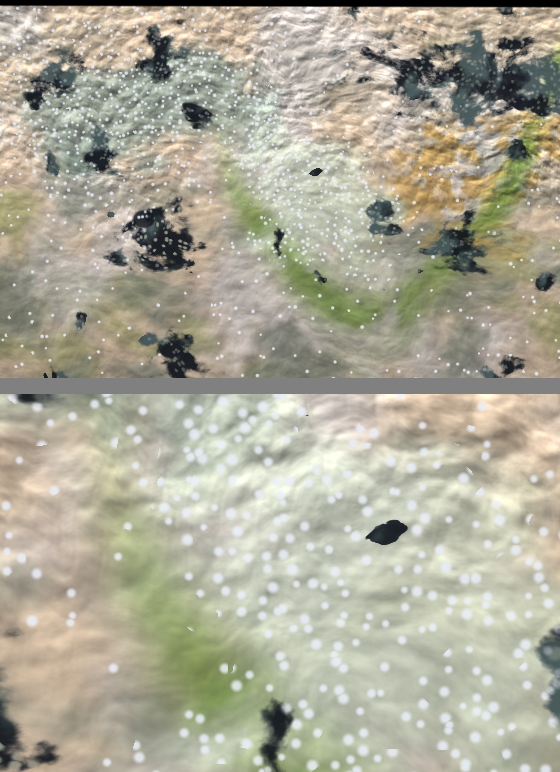
Top, the full canvas; bottom, a detail of the centre.
Write a WebGL 1 fragment shader that draws this texture.

```glsl
precision highp float;
uniform vec2 u_resolution;

#define INK vec3(0.06, 0.08, 0.11)
#define SLATE vec3(0.26, 0.33, 0.34)
#define MOSS vec3(0.48, 0.50, 0.45)
#define OLIVE vec3(0.64, 0.62, 0.46)
#define SAND vec3(0.77, 0.69, 0.60)
#define FOAM vec3(0.78, 0.77, 0.78)
#define OCHRE vec3(0.62, 0.49, 0.26)
#define ALGAE vec3(0.42, 0.53, 0.24)
#define GLINT vec3(0.92, 0.94, 0.98)
#define GRAIN 36.0
#define RELIEF 1.3
#define BUBBLES 62.0

vec2 hash2(vec2 p) {
  return fract(sin(vec2(dot(p, vec2(127.1, 311.7)), dot(p, vec2(269.5, 183.3)))) * 43758.5);
}

float valueNoise(vec2 p) {
  vec2 i = floor(p), f = fract(p);
  f = f * f * (3.0 - 2.0 * f);
  float low = mix(hash2(i).x, hash2(i + vec2(1, 0)).x, f.x);
  float high = mix(hash2(i + vec2(0, 1)).x, hash2(i + vec2(1, 1)).x, f.x);
  return mix(low, high, f.y);
}

float fbm(vec2 p) {
  float sum = 0.0, amp = 0.52;
  for (int i = 0; i < 5; i++) {
    sum += amp * valueNoise(p);
    p = mat2(1.6, 1.2, -1.2, 1.6) * p + 7.3;
    amp *= 0.5;
  }
  return sum;
}

// Cellular noise: distance to the nearest point, and that point's random id
vec2 cell(vec2 p) {
  vec2 base = floor(p), best = vec2(9.0, 0.0);
  for (int y = -1; y <= 1; y++)
    for (int x = -1; x <= 1; x++) {
      vec2 c = base + vec2(x, y);
      float d = length(c + hash2(c) - p);
      if (d < best.x) best = vec2(d, hash2(c + 41.7).x);
    }
  return best;
}

float height(vec2 p) {
  return fbm(p * vec2(20.0, 28.0)) - 0.35 * cell(p * vec2(0.8, 1.0) * GRAIN).x;
}

// Ragged elliptical patch
float blot(vec2 p, vec2 center, vec2 radius, float rough) {
  return 1.0 - smoothstep(0.55, 1.15, length((p - center) / radius) + rough);
}

void main() {
  vec2 p = gl_FragCoord.xy / u_resolution.y;
  p.x *= 1.48 * u_resolution.y / u_resolution.x;
  vec2 q = p + 0.07 * (vec2(fbm(p * 5.0), fbm(p * 5.0 + 31.0)) - 0.5);
  q += 0.008 * sin(q.yx * vec2(19.0, 13.0) + 2.0 * sin(q * 7.0));

  float broad = fbm(q * 2.4 + 3.0);
  float mottle = fbm(q * vec2(6.0, 9.0) + 12.0);
  float fine = fbm(q * vec2(28.0, 36.0));
  float soft = (mottle - 0.5) * 1.8;
  float rough = (fine - 0.5) * 2.4;
  float dry = smoothstep(0.45, 0.78, p.y + 0.25 * abs(p.x - 0.65) + 0.5 * (broad - 0.5));

  // Mineral ground
  vec3 color = mix(OLIVE, SAND, smoothstep(0.35, 0.6, mottle + 0.3 * dry));
  color = mix(color, FOAM, 0.65 * smoothstep(0.4, 0.64, fbm(q * 4.0 + 23.0)));
  color = mix(color, MOSS, (0.75 - 0.5 * dry) * smoothstep(0.48, 0.68, fbm(q * vec2(5.0, 8.0) + 9.0)));
  float ochre = blot(q, vec2(1.23, 0.55), vec2(0.36, 0.17), soft);
  color = mix(color, OCHRE, 0.75 * ochre * smoothstep(0.42, 0.6, fine));

  // Wet stains, pale foam and the algae vein
  float teal = blot(q, vec2(0.36, 0.73), vec2(0.32, 0.15), soft);
  color = mix(color, MOSS + vec3(-0.04, 0.04, 0.07), 0.6 * teal);
  float foam = blot(q, vec2(0.82, 0.48), vec2(0.25, 0.21), soft);
  color = mix(color, FOAM + vec3(-0.02, 0.02, -0.06), 0.8 * foam);
  float bend = q.x - 0.98;
  float vein = (q.y - 0.17 - 2.6 * bend * bend) / 0.075;
  float algae = exp(-vein * vein) * smoothstep(0.35, 0.6, mottle + 0.08);
  algae *= smoothstep(0.5, 0.7, q.x);
  color = mix(color, ALGAE, 0.8 * algae);

  // Lit crust
  float slope = height(q) - height(q + vec2(-0.003, 0.006));
  color *= 1.0 + RELIEF * slope * (0.4 + dry + 0.5 * ochre);
  color *= 1.0 + 0.35 * (fine - 0.5);
  color *= mix(0.88, 1.05, smoothstep(0.0, 0.7, p.y));

  // Dark pools and clumps, with small scattered ones around them
  vec2 tilted = q + vec2(0.0, 0.14 * (q.x - 1.29));
  float pool = blot(tilted, vec2(1.31, 0.79), vec2(0.29, 0.10), rough);
  float clump = blot(q, vec2(0.17, 0.81), vec2(0.075, 0.06), rough);
  clump = max(clump, blot(q, vec2(0.43, 0.85), vec2(0.055, 0.065), rough));
  clump = max(clump, blot(q, vec2(0.285, 0.61), vec2(0.035, 0.075), rough));
  clump = max(clump, blot(q, vec2(1.22, 0.355), vec2(0.08, 0.07), rough));
  clump = max(clump, blot(q, vec2(0.47, 0.05), vec2(0.065, 0.06), rough));
  float rock = blot(q, vec2(0.444, 0.386), vec2(0.09, 0.07), rough);
  vec2 scatter = cell(q * 9.0 + 4.0);
  float size = 0.28 * smoothstep(0.72, 1.0, scatter.y);
  float small = 1.0 - smoothstep(size * 0.5, size + 0.02, scatter.x + 0.25 * rough);
  small *= step(0.72, scatter.y);
  clump = max(max(clump, small), max(pool, rock));
  vec2 grit = cell(q * 75.0);
  float lit = step(0.6, grit.y) * (1.0 - smoothstep(0.15, 0.5, grit.x));
  vec3 debris = mix(INK, SLATE, smoothstep(0.42, 0.64, fbm(q * 17.0 + 5.0)));
  debris = mix(debris, MOSS + 0.1, lit * (0.45 + 0.5 * rock));
  color = mix(color, debris, 0.92 * clump);

  // Smooth dark hole beside the rock
  float hole = 1.0 - smoothstep(0.75, 1.05, length((p - vec2(0.38, 0.42)) / vec2(0.032, 0.026)));
  color = mix(color, INK, 0.85 * hole);

  // Sparkling bubbles
  vec2 bubble = cell(p * BUBBLES);
  float left = dry * (1.0 - smoothstep(0.4, 0.95, p.x));
  float density = 0.08 + 0.3 * left + 0.3 * teal + 0.55 * foam;
  float dotSize = 0.16 + 0.18 * fract(bubble.y * 37.0);
  float glint = step(1.0 - density, bubble.y) * (1.0 - smoothstep(dotSize * 0.4, dotSize + 0.12, bubble.x));
  color = mix(color, GLINT, 0.85 * glint * (1.0 - 0.6 * clump));

  // Black border along the top
  color *= 1.0 - smoothstep(-0.003, 0.003, p.y - 0.985 + 0.003 * p.x);
  gl_FragColor = vec4(clamp(color, 0.0, 1.0), 1.0);
}
```
